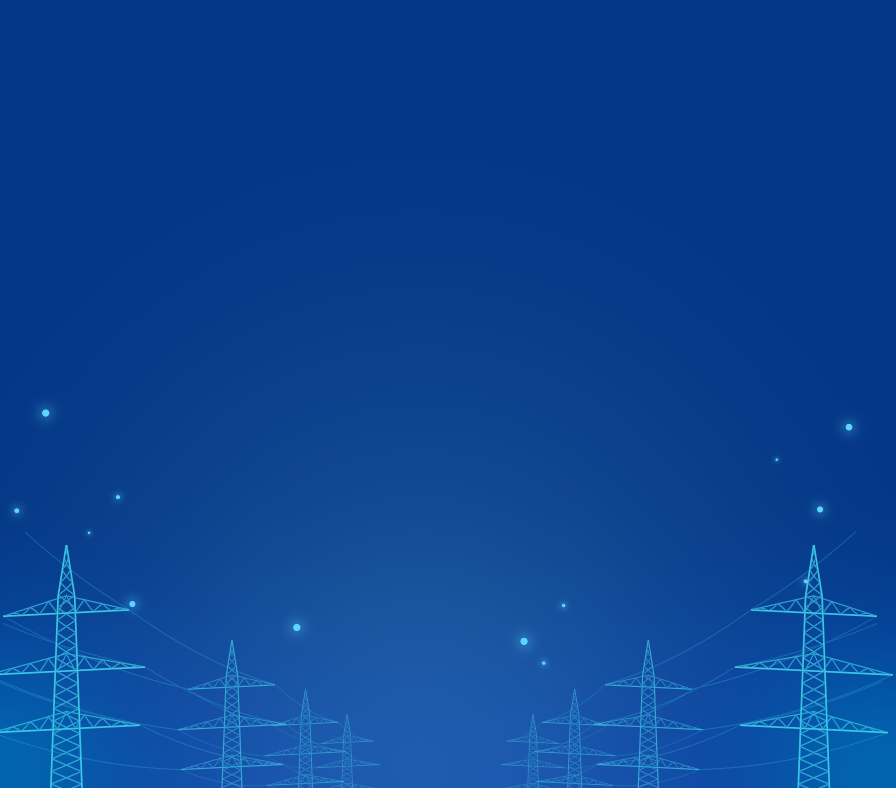
A WebGL 1 fragment shader for this background:

```glsl
precision highp float;
// Night-blue backdrop with mirrored rows of glowing lattice pylons, wires and sparks.
uniform vec2 u_resolution;

// Lengths are in percent of the canvas height.
const vec3 NIGHT = vec3(0.01, 0.21, 0.525);
const vec3 CENTER_GLOW = vec3(0.10, 0.135, 0.075);
const vec3 HORIZON_BLUE = vec3(0.01, 0.015, 0.09);
const vec3 CORNER_TEAL = vec3(0.0, 0.43, 0.70);
const vec3 STEEL = vec3(0.25, 0.82, 0.93);
const vec3 SPARK = vec3(0.36, 0.83, 1.0);

float stroke(float dist, float halfWidth, float blur) {
  return clamp((halfWidth - dist) / blur + 0.5, 0.0, 1.0);
}

float triangle(float x) {
  return abs(fract(x) * 2.0 - 1.0);
}

// Pylon i of the receding row: x = distance from axis, y = top, z = scale.
vec3 pylonPlace(float i) {
  return vec3(87.4 / (i + 1.6) - 7.2,
              6.0 + 24.9 * pow(0.515, i),
              0.28 + 0.72 * pow(0.57, i));
}

// Cross-arm k: x = half length, y = drop below the top.
vec2 armShape(float k) {
  return vec2(8.0 + 3.3 * k - 1.3 * k * k, 8.7 + 7.35 * k);
}

// Tapering mast with two legs and crossed braces; q.y points down.
float mast(vec2 q, float blur) {
  float w = max(min(q.y * 0.16, 0.8 + 0.038 * q.y), 0.04);
  float x = abs(q.x);
  float legs = stroke(abs(x - w), 0.11, blur);
  float zig = w * (2.0 * triangle(q.y / 3.2) - 1.0);
  float slope = length(vec2(1.0, 1.25 * w));
  float brace = min(abs(q.x - zig), abs(q.x + zig)) / slope;
  float inside = step(x, w);
  return max(legs, 0.75 * inside * stroke(brace, 0.08, blur)) * step(0.0, q.y);
}

// Tilted triangular truss: level chord, sloping chord and zigzag braces.
float crossArm(vec2 q, vec2 shape, float blur) {
  float x = abs(q.x);
  float rise = shape.y + 0.05 * q.x - q.y;
  float depth = 2.2 * (1.0 - x / shape.x);
  float chord = stroke(abs(rise), 0.11, blur);
  float top = 0.75 * stroke(abs(rise - depth), 0.08, blur);
  float zig = abs(rise - depth * triangle(x / 2.3)) / length(vec2(1.0, 0.87 * depth));
  float brace = 0.7 * stroke(zig, 0.08, blur);
  return max(chord, max(top, brace)) * step(x, shape.x);
}

float pylon(vec2 p, vec3 place, float px) {
  vec2 q = vec2(p.x - place.x, place.y - p.y) / place.z;
  float blur = px / place.z;
  float ink = mast(q, blur);
  for (int k = 0; k < 3; k++) {
    ink = max(ink, crossArm(q, armShape(float(k)), blur));
  }
  return ink;
}

vec2 armTip(vec3 place, vec2 shape, float side) {
  return place.xy + place.z * vec2(side * shape.x, -shape.y - 0.05 * side * shape.x);
}

// Sagging cable from a to b.
float wire(vec2 p, vec2 a, vec2 b, float sag, float px) {
  vec2 span = b - a;
  float t = (p.x - a.x) / span.x;
  float y = a.y + span.y * t - 4.0 * sag * t * (1.0 - t);
  float dist = abs(p.y - y) / length(vec2(1.0, span.y / span.x));
  return stroke(dist, 0.06, px) * step(0.0, t) * step(t, 1.0);
}

vec3 addSpark(vec3 color, vec2 p, vec2 center, float radius, float px) {
  float d = length(p - center);
  float halo = 0.22 * exp(-d * d / (7.0 * radius * radius));
  return mix(color, SPARK, max(halo, stroke(d, radius, px)));
}

void main() {
  float px = 100.0 / u_resolution.y;
  vec2 p = gl_FragCoord.xy * px;
  p.x -= 50.0 * u_resolution.x / u_resolution.y - 1.0;
  vec2 m = vec2(abs(p.x), p.y);

  // Sky: central dome of light, horizon tint and teal lower corners
  vec2 dome = (p - vec2(-2.5, 4.0)) * vec2(1.15, 1.0);
  vec3 color = NIGHT + CENTER_GLOW * exp(-0.00045 * dot(dome, dome));
  color += HORIZON_BLUE * smoothstep(38.0, 0.0, p.y);
  vec2 corner = m - vec2(56.0, 2.0);
  color = mix(color, CORNER_TEAL, 0.8 * exp(-dot(corner, corner) / 230.0));

  // Pylons and the wires between matching arm tips
  for (int i = 3; i >= 0; i--) {
    float n = float(i);
    vec3 here = pylonPlace(n), next = pylonPlace(n + 1.0);
    float cable = 0.0;
    for (int k = 0; k < 3; k++) {
      vec2 shape = armShape(float(k));
      vec2 inner = armTip(here, shape, -1.0);
      if (i < 3) {
        cable = max(cable, wire(m, inner, armTip(next, shape, -1.0), here.z, px));
        cable = max(cable, wire(m, armTip(here, shape, 1.0), armTip(next, shape, 1.0), here.z, px));
      }
      vec2 lead = k == 0 ? vec2(13.3, 9.9) : vec2(18.0, 5.5);
      if (i == 0) cable = max(cable, wire(m, inner, inner + lead, 0.5, px));
    }
    color = mix(color, STEEL, 0.27 * here.z * cable);
    color = mix(color, STEEL, (0.2 + 0.7 * here.z) * pylon(m, here, px));
  }

  // Sparks: a low cluster near the axis, then a higher band at the sides
  for (int i = 0; i < 4; i++) {
    float n = float(i);
    float side = i < 3 ? 1.0 : -1.0;
    vec2 at = vec2(side * (10.65 + 2.51 * n), 19.5 + 4.4 * cos(1.96 * (n - 2.3)));
    color = addSpark(color, p, at, 0.31 + 0.16 * cos(2.1 * n), px);
  }
  for (int i = 0; i < 9; i++) {
    float n = float(i);
    float side = cos(2.244 * (n - 4.5)) > 0.17 ? 1.0 : -1.0;
    float height = 29.9 + 1.48 * n + 9.6 * cos(1.366 * (n - 1.7));
    vec2 at = vec2(side * (39.05 + 1.834 * n), height);
    color = addSpark(color, p, at, 0.31 - 0.16 * cos(0.85 * (n - 2.5)), px);
  }

  gl_FragColor = vec4(color, 1.0);
}
```
